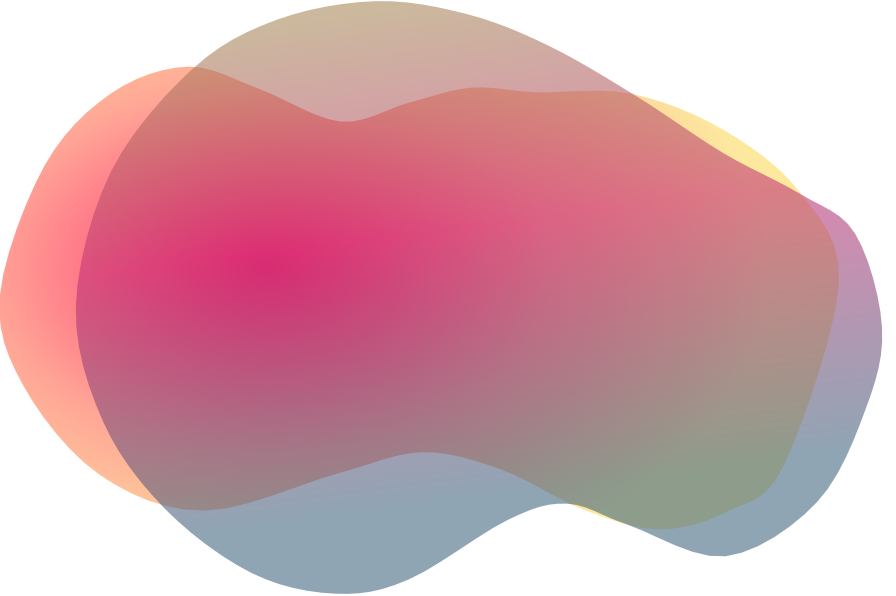
Reproduce this background procedurally as a Shadertoy shader.

```glsl
// Two overlapping translucent gradient blobs, warm below and cool above, on white.

#define FRAME_WIDTH 768.0            // design units across the canvas
#define FRAME_HEIGHT 510.0
#define CURVE_STEPS 6                // straight pieces per spline span
#define WARM_CENTRE vec2(230.0, 280.0)
#define WARM_STRETCH vec2(1.0, 1.55) // shape of the radial gradient
#define COOL_TILT 0.13               // slope of the cool gradient
#define SHOW_THROUGH 0.42            // how much of the warm blob passes the cool one

const int KNOTS = 23;

// Spline knots, clockwise from the left
const vec2 WARM_OUTLINE[KNOTS] = vec2[KNOTS](
    vec2(0, 258), vec2(38, 368), vec2(95, 430), vec2(161, 453),
    vec2(222, 434), vec2(292, 406), vec2(350, 422), vec2(404, 435),
    vec2(460, 431), vec2(540, 430), vec2(620, 399), vec2(686, 345),
    vec2(719, 267), vec2(672, 112), vec2(625, 73), vec2(565, 57),
    vec2(500, 74), vec2(430, 108), vec2(362, 123), vec2(290, 105),
    vec2(175, 73), vec2(85, 104), vec2(20, 180));

const vec2 COOL_OUTLINE[KNOTS] = vec2[KNOTS](
    vec2(65, 248), vec2(95, 363), vec2(165, 451), vec2(237, 493),
    vec2(322, 509), vec2(400, 498), vec2(470, 471), vec2(545, 428),
    vec2(620, 379), vec2(686, 344), vec2(733, 310), vec2(756, 230),
    vec2(742, 160), vec2(700, 80), vec2(622, 34), vec2(538, 61),
    vec2(486, 79), vec2(435, 65), vec2(350, 14), vec2(287, 2),
    vec2(215, 20), vec2(141, 75), vec2(88, 150));

// Catmull-Rom curve from b to c
vec2 spline(vec2 a, vec2 b, vec2 c, vec2 d, float t) {
    return b + 0.5 * t * (c - a + t * (2.0 * a - 5.0 * b + 4.0 * c - d
        + t * (3.0 * (b - c) + d - a)));
}

// Signed distance to a closed spline, negative inside
float blobDistance(vec2 p, vec2 knots[KNOTS]) {
    float nearest = 1e9;
    float side = 1.0;
    vec2 start = knots[0];
    for (int i = 0; i < KNOTS; i++) {
        vec2 a = knots[(i + KNOTS - 1) % KNOTS];
        vec2 b = knots[i];
        vec2 c = knots[(i + 1) % KNOTS];
        vec2 d = knots[(i + 2) % KNOTS];
        for (int j = 1; j <= CURVE_STEPS; j++) {
            vec2 end = spline(a, b, c, d, float(j) / float(CURVE_STEPS));
            vec2 edge = end - start;
            vec2 offset = p - start;
            vec2 gap = offset - edge * clamp(dot(offset, edge) / dot(edge, edge), 0.0, 1.0);
            nearest = min(nearest, dot(gap, gap));
            // Flip the side at each edge crossed by a ray to the right
            if ((start.y > p.y) != (end.y > p.y)
                && offset.x < edge.x * offset.y / edge.y) side = -side;
            start = end;
        }
    }
    return side * sqrt(nearest);
}

// Radial gradient: pink, peach, pale yellow
vec3 warmColour(vec2 p) {
    const vec3 pink = vec3(1.0, 0.137, 0.431);
    const vec3 peach = vec3(1.0, 0.647, 0.588);
    const vec3 yellow = vec3(0.988, 0.914, 0.62);
    float radius = length((p - WARM_CENTRE) * WARM_STRETCH);
    vec3 inner = mix(pink, peach, clamp(radius / 240.0, 0.0, 1.0));
    return mix(inner, yellow, clamp((radius - 240.0) / 190.0, 0.0, 1.0));
}

// Tilted linear gradient: slate, rose, sand
vec3 coolColour(vec2 p) {
    const vec3 slate = vec3(0.561, 0.647, 0.706);
    const vec3 rose = vec3(0.863, 0.529, 0.686);
    const vec3 sand = vec3(0.796, 0.722, 0.616);
    float height = p.y - COOL_TILT * (p.x - 740.0);
    vec3 lower = mix(slate, rose, clamp((height - 125.0) / 235.0, 0.0, 1.0));
    return mix(lower, sand, clamp((height - 360.0) / 195.0, 0.0, 1.0));
}

void mainImage(out vec4 fragColor, in vec2 fragCoord) {
    vec2 p = fragCoord / iResolution.xy * vec2(FRAME_WIDTH, FRAME_HEIGHT);
    float pixel = FRAME_WIDTH / iResolution.x;

    // Edge coverage
    float warmMask = clamp(0.5 - blobDistance(p, WARM_OUTLINE) / pixel, 0.0, 1.0);
    float coolMask = clamp(0.5 - blobDistance(p, COOL_OUTLINE) / pixel, 0.0, 1.0);

    // Warm blob on white, then the cool film over it
    vec3 colour = mix(vec3(1.0), warmColour(p), warmMask);
    vec3 film = coolColour(p) - SHOW_THROUGH * (1.0 - colour);
    colour = mix(colour, film, coolMask);

    fragColor = vec4(colour, 1.0);
}
```
